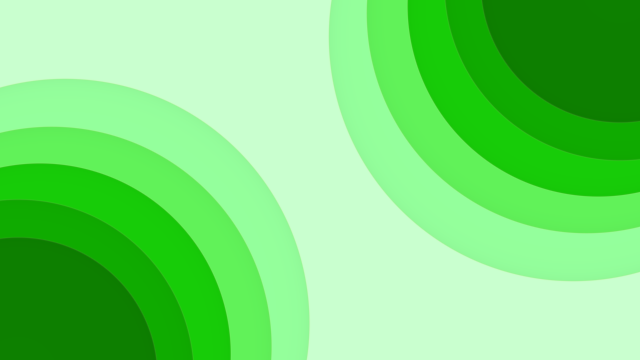
A Shadertoy shader for this background:

```glsl
// Two nested stacks of green discs in opposite corners of a pale mint field.
// Each disc is a signed distance layered from largest to smallest; the upper
// right stack is the lower left one turned by half a revolution.

const vec3 MINT = vec3(0.79, 1.00, 0.81);
const vec3 RIM_TINT = vec3(0.72, 0.93, 0.50);
const int LAYERS = 5;

// Disc as center.xy and radius, in units of the canvas height
const vec3 DISCS[LAYERS] = vec3[LAYERS](
    vec3(0.1806, 0.1019, 0.6790),
    vec3(0.1435, 0.0370, 0.6110),
    vec3(0.1111, 0.0162, 0.5300),
    vec3(0.0509, -0.0417, 0.4873),
    vec3(0.0509, -0.0463, 0.3866));

const vec3 GREENS[LAYERS] = vec3[LAYERS](
    vec3(0.58, 1.00, 0.61),
    vec3(0.38, 0.95, 0.35),
    vec3(0.09, 0.80, 0.03),
    vec3(0.06, 0.67, 0.00),
    vec3(0.05, 0.50, 0.00));

float discDistance(vec2 p, vec3 disc) {
    return length(p - disc.xy) - disc.z;
}

// Lays one disc over the base, slightly shaded inside and tinted at its rim
vec3 layDisc(vec3 base, vec3 green, float dist, float soft) {
    float cover = smoothstep(soft, -soft, dist);
    float shade = 0.03 * exp(-abs(dist) / 0.02);
    float rim = 0.3 * exp(-pow(dist / 0.0022, 2.0));
    vec3 color = mix(base, green * (1.0 - shade), cover);
    return mix(color, color * 0.4 + RIM_TINT * 0.6 * max(color.g, 0.6), rim);
}

vec3 layStack(vec3 base, vec2 p, float soft) {
    vec3 color = base;
    for (int i = 0; i < LAYERS; i++) {
        color = layDisc(color, GREENS[i], discDistance(p, DISCS[i]), soft);
    }
    return color;
}

void mainImage(out vec4 fragColor, in vec2 fragCoord) {
    vec2 p = fragCoord / iResolution.y;
    float aspect = iResolution.x / iResolution.y;
    float soft = 0.75 / iResolution.y;

    // Lower left stack, then its half turn in the upper right
    vec2 turned = vec2(aspect - 0.0046, 1.0) - p;
    vec3 color = layStack(MINT, p, soft);
    color = layStack(color, turned, soft);

    fragColor = vec4(color, 1.0);
}
```
